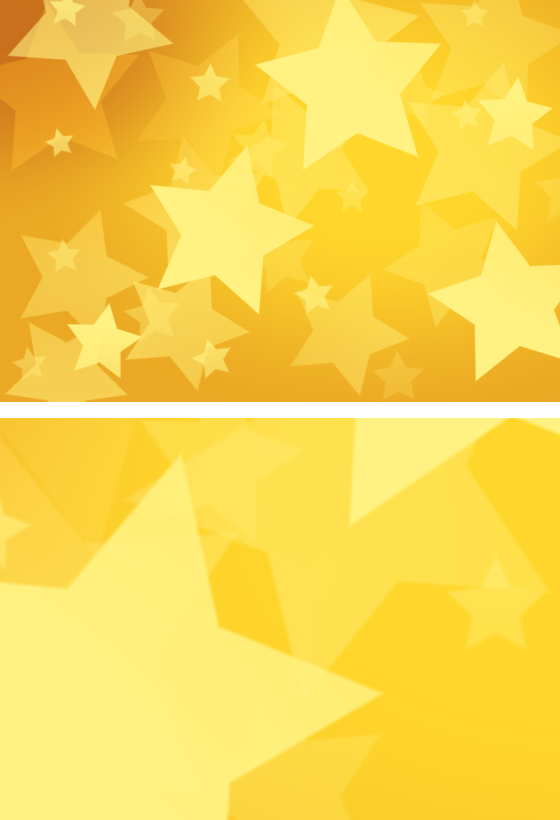
Top: the whole. Bottom: its middle third, enlarged.
Reproduce this background procedurally as a Shadertoy shader.

```glsl
// Translucent five-pointed stars scattered over a warm golden gradient.
// Each layer steps through a low-discrepancy sequence to spread its stars,
// with hashed size, tilt and opacity; pale layers are blended over dimmer ones.

#define INNER_RATIO 0.5
#define EDGE_SOFTNESS 0.0025
#define JITTER 0.07
#define PALE vec3(1.00, 0.95, 0.51)
#define GOLD vec3(1.00, 0.93, 0.46)
#define ORANGE vec3(1.00, 0.72, 0.14)
#define YELLOW vec3(1.00, 0.84, 0.17)
#define AMBER vec3(0.92, 0.66, 0.14)
#define BROWN vec3(0.79, 0.44, 0.11)

const float PI = 3.14159265;

float hash(float n) {
    return fract(sin(n * 12.9898 + 4.137) * 43758.547);
}

// Signed distance to the straight edges of a star with one tip pointing up
float starDistance(vec2 p, float radius) {
    float sector = 2.0 * PI / 5.0;
    float angle = mod(atan(p.x, p.y) + 0.5 * sector, sector) - 0.5 * sector;
    vec2 folded = length(p) * vec2(cos(angle), abs(sin(angle)));
    vec2 tip = vec2(radius, 0.0);
    vec2 notch = radius * INNER_RATIO * vec2(cos(0.5 * sector), sin(0.5 * sector));
    vec2 edge = notch - tip;
    return dot(folded - tip, normalize(vec2(edge.y, -edge.x)));
}

// Blends one layer of stars over the base colour
vec3 scatterStars(vec3 base, vec2 p, float aspect, int count, vec2 start,
                  vec2 radii, vec2 opacities, float maxTilt, vec3 tint) {
    float soft = max(EDGE_SOFTNESS, 0.75 / iResolution.y);
    for (int i = 0; i < count; i++) {
        float id = float(i);
        float key = id + 31.0 * start.x + 57.0 * start.y;
        vec2 place = fract(start + id * vec2(0.7549, 0.5698));
        place += JITTER * (vec2(hash(key), hash(key + 0.3)) - 0.5);
        float radius = mix(radii.x, radii.y, hash(key + 0.5));
        float tilt = maxTilt * (2.0 * hash(key + 0.7) - 1.0);
        float c = cos(tilt), s = sin(tilt);
        vec2 local = mat2(c, s, -s, c) * (p - place * vec2(aspect, 1.0));

        float cover = smoothstep(soft, -soft, starDistance(local, radius));
        float sheen = 1.0 + 0.18 * local.y / radius;
        float opacity = mix(opacities.x, opacities.y, hash(key + 0.9)) * sheen;
        base = mix(base, tint, cover * clamp(opacity, 0.0, 1.0));
    }
    return base;
}

void mainImage(out vec4 fragColor, in vec2 fragCoord) {
    vec2 uv = fragCoord / iResolution.xy;
    float aspect = iResolution.x / iResolution.y;
    vec2 p = vec2(uv.x * aspect, uv.y);

    // Golden glow right of centre, burning to brown in the upper left corner
    float falloff = smoothstep(0.15, 0.68, length(uv - vec2(0.68, 0.6)));
    float burn = 1.0 - smoothstep(0.05, 0.52, length(uv - vec2(0.0, 0.94)));
    vec3 color = mix(mix(YELLOW, AMBER, falloff), BROWN, burn);

    // Large faint stars, orange on the warm side
    float warmth = 1.0 - smoothstep(0.1, 0.55, length(uv - vec2(0.05, 0.8)));
    vec3 faintTint = mix(GOLD, ORANGE, warmth);
    color = scatterStars(color, p, aspect, 12, vec2(0.56, 0.62),
                         vec2(0.15, 0.25), vec2(0.32, 0.62), PI, faintTint);

    // Medium faint stars
    color = scatterStars(color, p, aspect, 7, vec2(0.72, 0.78),
                         vec2(0.065, 0.095), vec2(0.25, 0.45), 0.25, GOLD);

    // Large bright stars, more transparent over the burnt corner
    float strength = 1.0 - 0.4 * smoothstep(0.0, 0.5, burn);
    color = scatterStars(color, p, aspect, 4, vec2(0.90, 0.25),
                         vec2(0.19, 0.245), vec2(0.90, 1.0) * strength, PI, PALE);

    // Small stars
    color = scatterStars(color, p, aspect, 14, vec2(0.33, 0.54),
                         vec2(0.036, 0.056), vec2(0.4, 0.75), 0.3, PALE);

    // A few crisp mid-sized stars along the way
    color = scatterStars(color, p, aspect, 2, vec2(0.16, 0.13),
                         vec2(0.09, 0.11), vec2(0.85, 0.95), 0.4, PALE);

    fragColor = vec4(color, 1.0);
}
```
